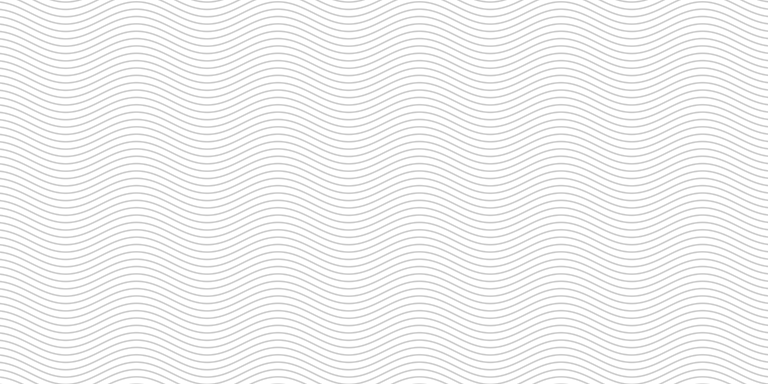
Write a WebGL 1 fragment shader that draws this pattern.

```glsl
precision highp float;
// Thin grey wave lines stacked at an even pitch on white.
// Every line is the same sine curve shifted vertically; the distance to the
// nearest one is corrected by the local slope so the stroke width stays even.

uniform vec2 u_resolution;

const float TAU = 6.2831853;

// Lengths are in canvas heights.
const float WAVE_LENGTH = 0.3685;  // crest to crest
const float AMPLITUDE   = 0.029;   // half the crest-to-trough height
const float CREST_X     = 1.0925;  // position of one crest
const float LINE_PITCH  = 0.01915; // vertical step between lines
const float LINE_Y      = 0.679;   // mid height of one line
const float LINE_WIDTH  = 0.0040;
const float EDGE_SOFT   = 1.15;    // width of the smoothed edge in pixels
const vec3  PAPER       = vec3(1.0);
const vec3  INK         = vec3(0.785);

// Distance from p to the nearest wave line.
float waveDistance(vec2 p) {
  float angle = TAU * (p.x - CREST_X) / WAVE_LENGTH;
  float height = AMPLITUDE * cos(angle);
  float slope = -AMPLITUDE * TAU / WAVE_LENGTH * sin(angle);
  float row = (p.y - LINE_Y - height) / LINE_PITCH;
  float offset = abs(fract(row + 0.5) - 0.5) * LINE_PITCH;
  return offset / sqrt(1.0 + slope * slope);
}

// Share of a soft pixel covered by a stroke centred at distance d.
float strokeCoverage(float d, float width, float soft) {
  float coverage = clamp((0.5 * width - d) / soft + 0.5, 0.0, 1.0);
  return min(coverage, width / soft);
}

void main() {
  float pixel = 1.0 / u_resolution.y;
  vec2 p = gl_FragCoord.xy * pixel;
  float ink = strokeCoverage(waveDistance(p), LINE_WIDTH, EDGE_SOFT * pixel);
  gl_FragColor = vec4(mix(PAPER, INK, ink), 1.0);
}
```
